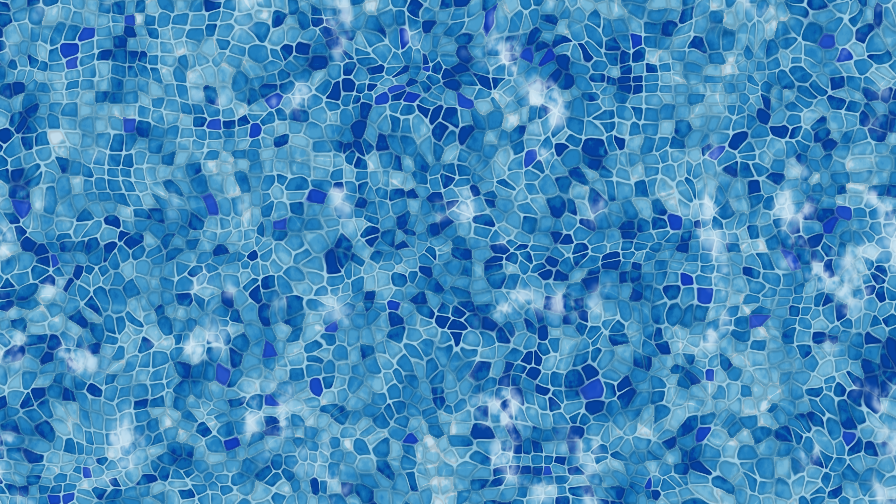
This texture is drawn by a Shadertoy shader. Its source:

```glsl
float hash(vec2 p) {
    vec3 q = fract(p.xyx * 0.1031);
    q += dot(q, q.yzx + 33.33);
    return fract((q.x + q.y) * q.z);
}

float noise(vec2 p) {
    vec2 i = floor(p), f = fract(p);
    f = f * f * (3.0 - 2.0 * f);
    return mix(mix(hash(i), hash(i + vec2(1, 0)), f.x),
               mix(hash(i + vec2(0, 1)), hash(i + vec2(1, 1)), f.x), f.y);
}

float fbm(vec2 p) {
    float sum = 0.0, amp = 0.53;
    for (int i = 0; i < 4; i++) {
        sum += amp * noise(p);
        p = mat2(1.6, 1.2, -1.2, 1.6) * p + 17.0;
        amp *= 0.5;
    }
    return sum;
}

vec2 noise2(vec2 p) {
    return vec2(noise(p), noise(p + 57.0)) - 0.5;
}

// Some areas keep a neat grid, others break into loose shards
vec2 tileCentre(vec2 cell) {
    float loose = mix(0.3, 0.85, smoothstep(0.3, 0.7, noise(cell * 0.13)));
    return cell + 0.5 + loose * (vec2(hash(cell), hash(cell + 71.0)) - 0.5);
}

float smoothMin(float a, float b, float k) {
    float h = max(k - abs(a - b), 0.0) / k;
    return min(a, b) - h * h * k * 0.25;
}

// Distance to the rounded border of the nearest tile
float tileBorder(vec2 p, out vec2 tile) {
    vec2 base = floor(p), toNearest = vec2(0);
    float nearest = 1e3;
    for (int y = -1; y <= 1; y++)
    for (int x = -1; x <= 1; x++) {
        vec2 cell = base + vec2(x, y);
        vec2 r = tileCentre(cell) - p;
        if (dot(r, r) < nearest) {
            nearest = dot(r, r);
            toNearest = r;
            tile = cell;
        }
    }
    float border = 1.0;
    for (int y = -2; y <= 2; y++)
    for (int x = -2; x <= 2; x++) {
        if (x == 0 && y == 0) continue;
        vec2 r = tileCentre(tile + vec2(x, y)) - p;
        float d = dot(0.5 * (r + toNearest), normalize(r - toNearest));
        border = smoothMin(border, d, 0.14);
    }
    return border;
}

// Pool blues from deep to pale
vec3 poolBlue(float t) {
    vec3 c = mix(vec3(0.02, 0.26, 0.62), vec3(0.05, 0.40, 0.68), smoothstep(0.02, 0.13, t));
    c = mix(c, vec3(0.13, 0.50, 0.75), smoothstep(0.13, 0.30, t));
    c = mix(c, vec3(0.28, 0.61, 0.80), smoothstep(0.32, 0.57, t));
    c = mix(c, vec3(0.46, 0.72, 0.85), smoothstep(0.60, 0.80, t));
    return mix(c, vec3(0.75, 0.86, 0.92), smoothstep(0.84, 1.02, t));
}

void mainImage(out vec4 fragColor, in vec2 fragCoord) {
    vec2 uv = fragCoord / iResolution.y;
    float pixel = 36.0 / iResolution.y;

    // Tiles bent by the water
    vec2 p = uv * 36.0 + 1.6 * noise2(uv * 9.0) + 0.35 * noise2(uv * 40.0);
    vec2 tile;
    float border = tileBorder(p, tile);
    float shade = hash(tile + 13.0);

    // Tile tone with drifting light and grain
    float drift = fbm(uv * 8.0 + 31.0);
    float grain = fbm(uv * vec2(75, 55) + shade * 90.0);
    float ripple = 1.0 - abs(2.0 * noise(uv * 15.0 + 2.0 * noise2(uv * 11.0)) - 1.0);
    float caustic = pow(ripple, 9.0);
    float tone = 0.38 + 0.78 * (shade - 0.5) + 0.7 * (drift - 0.5)
               + 0.45 * (grain - 0.5) + 0.22 * caustic;
    vec3 color = poolBlue(tone);

    // Rare violet-blue tiles
    color = mix(color, vec3(0.08, 0.25, 0.77), 0.8 * step(0.978, hash(tile + 37.0)));

    // Soft tile edge and pale grout
    color *= 1.0 - 0.13 * (1.0 - smoothstep(0.08, 0.26, border));
    float grout = 1.0 - smoothstep(0.055 - 0.5 * pixel, 0.055 + 0.5 * pixel, border);
    float groutLight = mix(0.2, 0.9, smoothstep(0.25, 0.75, noise(uv * 22.0 + 5.0)));
    color = mix(color, vec3(0.64, 0.83, 0.92), grout * groutLight);

    // White glints on the surface
    float glint = smoothstep(0.58, 0.80, fbm(uv * vec2(12, 10) + 83.0));
    glint *= smoothstep(0.25, 0.65, fbm(uv * vec2(48, 36) + 7.0));
    color = mix(color, vec3(0.86, 0.93, 0.97), 0.8 * glint);

    fragColor = vec4(color, 1.0);
}
```
